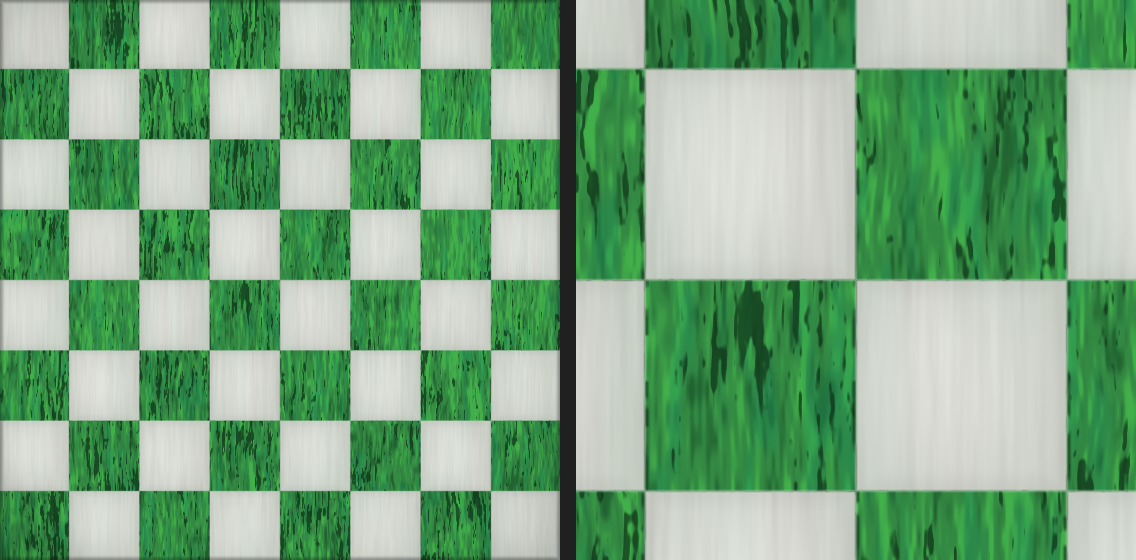
Left, the full canvas; right, a detail of the centre.
A WebGL 2 fragment shader for this pattern:

```glsl
#version 300 es
precision highp float;

uniform vec2 u_resolution;
out vec4 fragColor;

const float TILES = 8.0;
const float PITCH = 0.1256;        // tile side, slightly over 1/8 so the rim is cropped
const float SEAM_WIDTH = 0.009;    // softness of tile joints, in tiles
const float RIM_WIDTH = 0.009;     // shaded border, in canvas units
const float FISSURE_STRENGTH = 0.72;
const vec3 PALE = vec3(0.795, 0.815, 0.78);
const vec3 PALE_LIGHT = vec3(0.865, 0.875, 0.85);
const vec3 GREEN_DARK = vec3(0.13, 0.39, 0.19);
const vec3 GREEN_MID = vec3(0.20, 0.535, 0.26);
const vec3 GREEN_BRIGHT = vec3(0.26, 0.69, 0.29);
const vec3 GREEN_COOL = vec3(0.12, 0.55, 0.34);
const vec3 FISSURE = vec3(0.05, 0.19, 0.09);

float hash(vec2 p) {
    vec3 q = fract(vec3(p.xyx) * 0.1031);
    q += dot(q, q.yzx + 33.33);
    return fract((q.x + q.y) * q.z);
}

float noise(vec2 p) {
    vec2 i = floor(p), f = fract(p);
    f = f * f * (3.0 - 2.0 * f);
    return mix(mix(hash(i), hash(i + vec2(1, 0)), f.x),
               mix(hash(i + vec2(0, 1)), hash(i + vec2(1, 1)), f.x), f.y);
}

// Vertical fibres at three widths, coarse to fine
float grain(vec2 p) {
    float sum = 0.0, weight = 0.3;
    vec2 scale = vec2(13.0, 1.6);
    for (int i = 0; i < 3; i++) {
        sum += weight * noise(p * scale + float(i) * 17.3);
        scale *= vec2(2.0, 2.3);
        weight += 0.033;
    }
    return sum;
}

vec3 greenWood(vec2 p, vec2 id, vec2 uv) {
    vec2 seed = vec2(hash(id + 3.1), hash(id + 8.7)) * 90.0;
    vec2 q = p + seed;
    q.x += 0.035 * (noise(vec2(q.x * 2.0, q.y * 3.0)) - 0.5);
    float fibre = grain(q);
    float sunny = smoothstep(0.45, 0.85, uv.x) * smoothstep(0.05, 0.5, uv.y);
    float tone = fibre + 0.10 * (hash(id + 21.0) - 0.5) + 0.09 * sunny;

    vec3 wood = mix(GREEN_DARK, GREEN_MID, smoothstep(0.22, 0.48, tone));
    wood = mix(wood, GREEN_BRIGHT, smoothstep(0.48, 0.76, tone));
    float cool = smoothstep(0.5, 0.85, noise(q * vec2(17.0, 2.2) + 40.0));
    wood = mix(wood, GREEN_COOL, 0.4 * cool);

    // Broken fissures gather in dark patches
    float patchy = smoothstep(0.3, 0.85, noise(q * vec2(3.2, 1.5) + 7.0));
    float crack = noise(q * vec2(36.0, 4.5) + 61.0) * 0.7
                + noise(q * vec2(60.0, 19.0)) * 0.3;
    float limit = mix(0.73, 0.52, patchy) + 0.06 * sunny;
    wood = mix(wood, FISSURE, FISSURE_STRENGTH * smoothstep(limit, limit + 0.14, crack));

    // Ragged dark flecks along the sides
    float side = min(p.x, 1.0 - p.x);
    float fleck = smoothstep(0.45, 0.75, noise(vec2(p.x * 8.0, p.y * 14.0) + seed));
    return mix(wood, FISSURE, 0.75 * fleck * (1.0 - smoothstep(0.006, 0.026, side)));
}

vec3 paleWood(vec2 p, vec2 id) {
    vec2 seed = vec2(hash(id + 5.3), hash(id + 1.9)) * 70.0;
    float fibre = grain((p + seed) * vec2(1.2, 0.45)) - 0.5;
    vec2 offset = (p - vec2(0.43, 0.53)) * vec2(1.0, 0.85);
    float glow = 1.0 - smoothstep(0.08, 0.62, length(offset));
    vec3 wood = mix(PALE, PALE_LIGHT, glow * (0.65 + 0.35 * hash(id)));
    float side = min(min(p.x, 1.0 - p.x), min(p.y, 1.0 - p.y));
    wood *= 0.965 + 0.035 * smoothstep(0.0, 0.12, side);
    wood += fibre * vec3(0.065, 0.075, 0.07);
    float blush = noise((p + seed) * vec2(5.0, 0.8)) - 0.5;
    return wood + blush * vec3(0.018, -0.008, 0.004);
}

void main() {
    vec2 uv = gl_FragCoord.xy / u_resolution;
    vec2 board = (uv - 0.5) / PITCH + 0.5 * TILES;
    vec2 id = floor(board);
    vec2 p = fract(board);

    // Smooth checker from the signed distance to each grid line
    vec2 pixel = 1.0 / (u_resolution * PITCH);
    vec2 lineDist = min(p, 1.0 - p);
    vec2 parity = mod(id, 2.0) * 2.0 - 1.0;
    vec2 ramp = parity * clamp(lineDist / max(0.7 * pixel, vec2(SEAM_WIDTH)), 0.0, 1.0);
    float green = 0.5 + 0.5 * ramp.x * ramp.y;
    vec3 color = mix(paleWood(p, id), greenWood(p, id, uv), green);

    // Shaded rim of the whole board
    vec2 rim = min(uv, 1.0 - uv);
    color *= mix(0.72, 1.0, smoothstep(0.0, RIM_WIDTH, min(rim.x, rim.y)));
    color *= 1.0 - 0.10 * smoothstep(0.5, 0.72, length(uv - 0.5));
    fragColor = vec4(clamp(color, 0.0, 1.0), 1.0);
}
```
